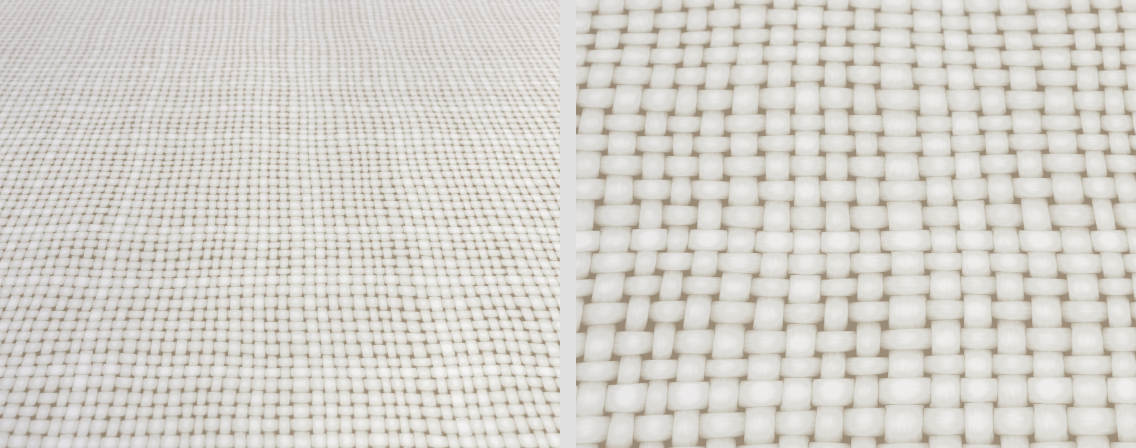
Left, the full canvas; right, a detail of the centre.
A WebGL 2 fragment shader for this texture:

```glsl
#version 300 es
precision highp float;
// Pale plain-weave cloth receding towards a far horizon. Screen points are
// projected to thread coordinates, where rounded warp and weft threads pass
// over and under each other; jittered samples give smooth edges and soft focus.

uniform vec2 u_resolution;
out vec4 fragColor;

const float PI = 3.14159265;
const float HORIZON = 1.85;        // in canvas heights
const float WARP_DENSITY = 55.0;
const float WEFT_DENSITY = 100.0;
const int GRID = 4;                // samples per side

const vec3 GAP = vec3(0.61, 0.55, 0.47);
const vec3 BEIGE = vec3(0.77, 0.745, 0.69);
const vec3 IVORY = vec3(0.865, 0.86, 0.84);
const vec3 SHEEN = vec3(0.93, 0.925, 0.92);
const vec3 LILAC = vec3(0.83, 0.81, 0.835);

float hash(vec2 p) {
    vec3 q = fract(p.xyx * vec3(0.1031, 0.1030, 0.0973));
    q += dot(q, q.yzx + 33.33);
    return fract((q.x + q.y) * q.z);
}

vec2 gradient(vec2 cell) {
    float angle = 2.0 * PI * hash(cell);
    return vec2(cos(angle), sin(angle));
}

// Gradient noise, roughly -0.7 to 0.7
float noise(vec2 p) {
    vec2 i = floor(p), f = p - i;
    vec2 w = f * f * f * (f * (f * 6.0 - 15.0) + 10.0);
    vec2 e = vec2(1.0, 0.0);
    float low = mix(dot(gradient(i), f), dot(gradient(i + e), f - e), w.x);
    float high = mix(dot(gradient(i + e.yx), f - e.yx),
                     dot(gradient(i + e.xx), f - e.xx), w.x);
    return mix(low, high, w.y);
}

// Canvas point to (warp, weft) thread coordinates
vec2 project(vec2 p, float centre) {
    float depth = 1.0 / (HORIZON - p.y);
    return vec2((p.x - centre) * WARP_DENSITY, WEFT_DENSITY) * depth;
}

// Uneven spacing and gentle wandering of the threads
vec2 disturb(vec2 t) {
    vec2 spacing = vec2(noise(vec2(t.x * 0.5, 3.7)), noise(vec2(8.3, t.y * 0.45)));
    vec2 wander = vec2(noise(t * vec2(0.17, 0.13)), noise(t * 0.14 + 40.0));
    return t + 0.4 * spacing + 0.4 * wander;
}

// x: height, y: signed offset across the thread, z: random tone of the thread
vec3 thread(float across, float along, float phase, float seed) {
    float id = floor(across);
    float offset = across - id - 0.5;
    float random = hash(vec2(id, seed));
    float slub = smoothstep(0.78, 0.95, random);
    float radius = 0.37 + 0.07 * random + 0.05 * slub
                 + 0.10 * noise(vec2(along * 0.4, id * 7.37 + seed));
    float ratio = offset / radius;
    float wave = phase * (1.0 - 2.0 * mod(id, 2.0)) * cos(PI * (along - 0.5));
    float height = 0.5 * wave + (0.58 + 0.12 * slub) * sqrt(max(0.0, 1.0 - ratio * ratio));
    return vec3(abs(ratio) < 1.0 ? height : -1.0, ratio, random - 0.5);
}

// Brightness of the woven surface
float weave(vec2 t) {
    vec3 weft = thread(t.y, t.x, 1.0, 17.0);
    vec3 warp = thread(t.x, t.y, -1.0, 53.0);
    weft.x += 0.06;
    bool weftOnTop = weft.x > warp.x;
    vec3 top = weftOnTop ? weft : warp;
    float seam = 1.0 - smoothstep(0.0, 0.4, abs(weft.x - warp.x));
    float light = weftOnTop ? 0.11 * top.y - 0.02 : 0.05 - 0.06 * top.y;
    float fibre = noise(t * (weftOnTop ? vec2(2.5, 11.0) : vec2(11.0, 2.5)));
    return max(top.x, 0.0) / 1.08 + light - 0.22 * seam + 0.12 * top.z + 0.10 * fibre;
}

vec3 clothColour(float tone) {
    vec3 c = mix(GAP, BEIGE, smoothstep(0.0, 0.38, tone));
    c = mix(c, IVORY, smoothstep(0.25, 0.72, tone));
    return mix(c, SHEEN, smoothstep(0.78, 1.15, tone));
}

void main() {
    vec2 p = gl_FragCoord.xy / u_resolution.y;
    float aspect = u_resolution.x / u_resolution.y;
    float pixel = 1.0 / u_resolution.y;

    // Focus lies in the lower middle; far cloth softens
    float blur = 0.0045 * smoothstep(0.55, 1.05, p.y) + 0.0015 * smoothstep(0.2, 0.0, p.y);
    float spread = pixel + blur;
    vec3 colour = vec3(0.0);
    for (int k = 0; k < GRID * GRID; k++) {
        vec2 cell = vec2(k % GRID, k / GRID) + 0.5;
        vec2 sampleAt = p + (cell / float(GRID) - 0.5) * spread;
        colour += clothColour(weave(disturb(project(sampleAt, 0.5 * aspect))));
    }
    colour /= float(GRID * GRID);

    // Broad light: cool haze far away, dimmer left side, brighter right
    float side = p.x / aspect;
    float haze = smoothstep(0.6, 1.0, p.y);
    colour = mix(colour, LILAC, 0.35 * haze);
    float shade = smoothstep(0.55, 0.0, side) * (1.0 - 0.6 * p.y);
    colour *= mix(vec3(1.0), vec3(0.93, 0.925, 0.945), shade);
    colour *= 1.0 + 0.03 * smoothstep(0.5, 1.0, side) + 0.03 * noise(p * 3.0);
    fragColor = vec4(colour, 1.0);
}
```
